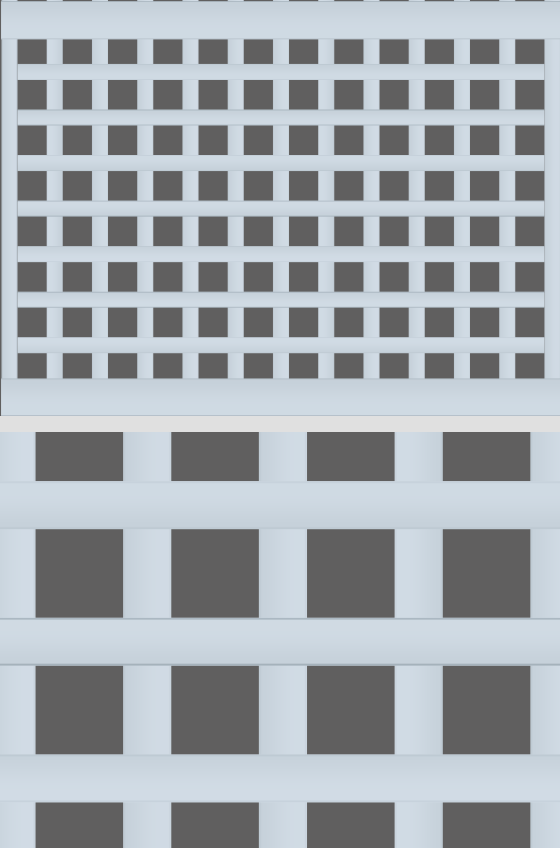
Top, the full canvas; bottom, a detail of the centre.
Write a WebGL 1 fragment shader that draws this pattern.

```glsl
precision highp float;
// Pale painted lattice panel: upright slats under cross rails, over a dark grey backing.
uniform vec2 u_resolution;

float hash(float n) {
  return fract(sin(n * 12.99 + 4.1) * 437.58);
}

// Antialiased coverage of a strip of the given half width, d from its centre.
float strip(float d, float halfWidth, float px) {
  return clamp((halfWidth - abs(d)) / px + 0.5, 0.0, 1.0);
}

// One board: soft shading across its width, a fine seam on both edges, coverage in alpha.
vec4 board(float d, float halfWidth, float seam, float seed, float px) {
  float side = hash(seed) < 0.5 ? -1.0 : 1.0;
  float t = side * d / halfWidth;
  vec3 paint = mix(vec3(0.775, 0.818, 0.853), vec3(0.815, 0.856, 0.893),
                   smoothstep(-1.1, 0.5, t));
  paint *= 0.996 + 0.008 * hash(seed + 7.0);
  float edge = abs(abs(d) - halfWidth + 0.5);
  float line = clamp(1.0 - edge / max(px, 0.8), 0.0, 1.0);
  paint = mix(paint, vec3(0.48, 0.54, 0.58), line * seam);
  return vec4(paint, strip(d, halfWidth, px));
}

void main() {
  // The panel is 570 units high and 768 wide.
  float px = 570.0 / u_resolution.y;
  vec2 p = gl_FragCoord.xy * px;
  vec3 color = vec3(0.378, 0.374, 0.372);

  // Upright slats, including the two outer stiles.
  float column = clamp(floor((p.x - 13.0) / 62.0 + 0.5), 0.0, 12.0);
  float slatX = p.x - 13.0 - 62.0 * column;
  float slatSeam = column < 0.5 ? 0.35 : 0.1;
  vec4 slat = board(slatX, 11.0, slatSeam, column, px);
  color = mix(color, slat.rgb, slat.a);

  // Cross rails between the stiles; every second one has stronger seams.
  float row = clamp(floor((p.y - 97.0) / 62.4 + 0.5), 0.0, 6.0);
  float railY = p.y - 97.0 - 62.4 * row;
  float railSeam = mix(0.12, 0.5, mod(row, 2.0));
  vec4 rail = board(railY, 11.0, railSeam, row + 31.0, px);
  color = mix(color, rail.rgb, rail.a * strip(p.x - 385.0, 361.0, px));

  // Wide top and bottom rails, leaving a dark sliver at the left and top.
  float isTop = step(285.0, p.y);
  float wideY = p.y - mix(25.75, 542.25, isTop);
  vec4 wide = board(wideY, mix(25.75, 26.25, isTop), 0.35, 52.0, px);
  float inside = clamp((p.x - 1.5) / px + 0.5, 0.0, 1.0);
  color = mix(color, wide.rgb, wide.a * inside);

  gl_FragColor = vec4(color, 1.0);
}
```
